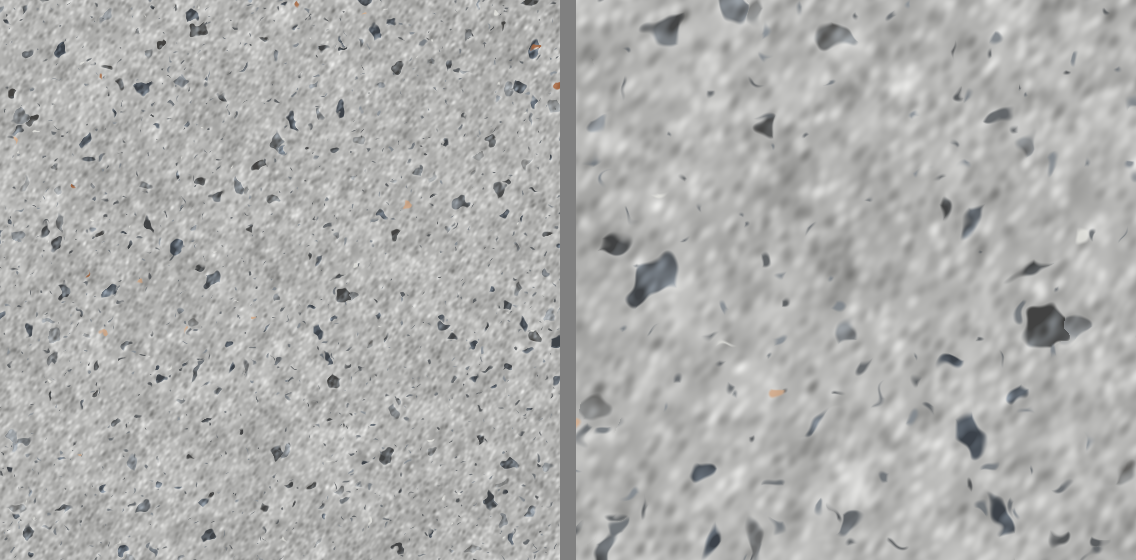
Left, the full canvas; right, a detail of the centre.
Give the GLSL for this texture, as a WebGL 2 fragment shader.

```glsl
#version 300 es
precision highp float;
// Weathered concrete: pale grey cement with a fine slanted grain, strewn with
// dark blue-grey stone chips, small pits and a few tan and white fragments.
// The grain sums cellular splats; the chips are cut ellipses on jittered grids.

#define CEMENT vec3(0.705, 0.705, 0.698)
#define CHIP_DARK vec3(0.25, 0.26, 0.27)
#define CHIP_PALE vec3(0.53, 0.56, 0.59)
#define RUST vec3(0.62, 0.36, 0.20)
#define TAN vec3(0.82, 0.66, 0.53)
#define SLANT 0.95
#define GRAIN_CELLS 165.0
#define GRAIN_CONTRAST 0.105
#define CHIP_CELLS 24.0
#define CHIP_CHANCE 0.44
#define SPECK_CHANCE 0.26
#define EDGE 0.0014

uniform vec2 u_resolution;
out vec4 fragColor;

vec3 hash3(vec2 p) {
  vec3 h = fract(p.xyx * vec3(0.1031, 0.1030, 0.0973));
  h += dot(h, h.yxz + 33.33);
  return fract((h.xxy + h.yzz) * h.zyx);
}

mat2 rotation(float a) {
  float c = cos(a), s = sin(a);
  return mat2(c, -s, s, c);
}

// Cellular noise around zero: one soft bump of random sign per cell.
float splats(vec2 p) {
  vec2 cell = floor(p);
  float sum = 0.0;
  for (int y = -1; y <= 1; y++)
    for (int x = -1; x <= 1; x++) {
      vec2 c = cell + vec2(x, y);
      vec3 h = hash3(c + 71.0);
      vec2 d = p - c - h.xy;
      float k = max(1.0 - dot(d, d), 0.0);
      sum += (2.0 * h.z - 1.0) * k * k * k;
    }
  return sum;
}

// Nearest fragment: signed distance, two random ids, position across it.
vec4 scatter(vec2 p, float cells, float chance, vec2 sizes, float seed) {
  vec2 cell = floor(p * cells);
  vec4 nearest = vec4(1.0, 0.0, 0.0, 0.0);
  for (int y = -1; y <= 1; y++)
    for (int x = -1; x <= 1; x++) {
      vec2 c = cell + vec2(x, y);
      vec3 place = hash3(c + seed);
      vec3 form = hash3(c + seed + 137.0);
      if (place.z > chance) continue;
      float halfLength = mix(sizes.x, sizes.y, form.x * form.x);
      float halfWidth = halfLength * mix(0.38, 0.85, form.y);
      float angle = SLANT + 2.2 * (form.z - 0.5);
      vec2 q = rotation(angle) * (p - (c + place.xy) / cells);
      q /= vec2(halfLength, halfWidth);
      // A straight cut on one side makes the outline angular.
      float turn = 40.0 * place.x;
      float cut = 1.35 * dot(q, vec2(cos(turn), sin(turn))) + 0.2;
      float d = (max(length(q), cut) - 1.0) * halfWidth;
      if (d < nearest.x)
        nearest = vec4(d, fract(place.z / chance), fract(form.z * 7.0), q.y);
    }
  return nearest;
}

float cover(float d, float edge) {
  return 1.0 - smoothstep(-edge, edge, d);
}

void main() {
  float side = min(u_resolution.x, u_resolution.y);
  vec2 p = gl_FragCoord.xy / side;
  float edge = max(EDGE, 0.7 / side);

  // Grain, stretched along the slant
  vec2 g = rotation(SLANT) * p * vec2(0.72, 1.15);
  float fine = splats(g * GRAIN_CELLS);
  float medium = splats(g * GRAIN_CELLS * 0.5 + 19.0);
  float coarse = splats(g * GRAIN_CELLS * 0.21 + 43.0);
  float cloud = splats(p * 9.0 + 5.0);
  float grain = fine + 0.65 * medium + 0.42 * coarse + 0.25 * cloud;
  vec3 color = CEMENT + GRAIN_CONTRAST * grain;

  // Ragged outlines
  vec2 rough = vec2(splats(p * 85.0 + 11.0), splats(p * 85.0 + 57.0));
  vec2 w = p + 0.0055 * rough + 0.0012 * vec2(fine, medium);

  // Stone chips with mottled faces, dark upper rims and pale surrounds
  float chance = CHIP_CHANCE + 0.12 * cloud;
  vec4 chip = scatter(w, CHIP_CELLS, chance, vec2(0.0055, 0.0175), 3.0);
  float halo = cover(chip.x - 0.003, 0.003) * smoothstep(0.3, -0.8, chip.w);
  color += 0.045 * halo;
  float tone = 0.40 + 0.55 * fine + 0.55 * medium + 0.6 * (chip.y - 0.5);
  tone -= 0.22 * chip.w;
  vec3 stone = mix(CHIP_DARK, CHIP_PALE, clamp(tone, 0.0, 1.25));
  stone += (chip.z - 0.5) * vec3(-0.03, 0.0, 0.04);
  float opacity = mix(0.55, 1.0, smoothstep(0.95, 0.55, chip.y));
  color = mix(color, stone, opacity * cover(chip.x, edge));

  // Small dark specks and pits
  vec4 speck = scatter(w, 62.0, SPECK_CHANCE, vec2(0.0014, 0.0046), 29.0);
  vec3 pit = mix(CHIP_DARK, CHIP_PALE, speck.y);
  color = mix(color, pit, 0.85 * cover(speck.x, edge));

  // Rare warm and white fragments
  vec4 warm = scatter(w, 15.0, 0.06, vec2(0.004, 0.012), 61.0);
  vec3 warmTone = mix(RUST, TAN, smoothstep(0.2, 0.6, warm.y)) + 0.08 * medium;
  color = mix(color, warmTone, 0.85 * cover(warm.x, edge));
  vec4 white = scatter(w, 21.0, 0.09, vec2(0.002, 0.005), 89.0);
  color = mix(color, vec3(0.90, 0.90, 0.88), 0.8 * cover(white.x, edge));

  fragColor = vec4(clamp(color, 0.0, 1.0), 1.0);
}
```
